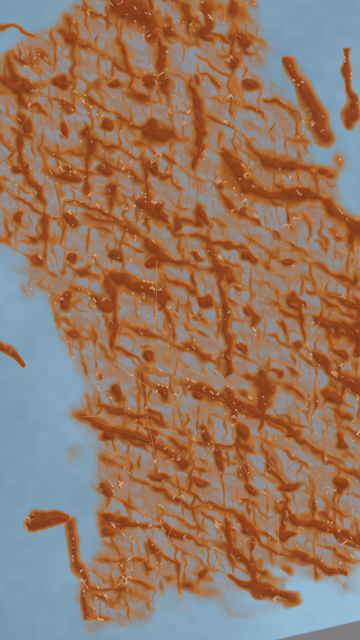
Reproduce this texture procedurally as a WebGL 1 fragment shader.

```glsl
precision highp float;
uniform vec2 u_resolution;

float hash(vec2 p) {
  return fract(sin(dot(p, vec2(127.1, 311.7))) * 43758.5453);
}

float noise(vec2 p) {
  vec2 i = floor(p), f = fract(p);
  f = f * f * (3.0 - 2.0 * f);
  return mix(mix(hash(i), hash(i + vec2(1, 0)), f.x),
             mix(hash(i + vec2(0, 1)), hash(i + vec2(1, 1)), f.x), f.y);
}

float segment(vec2 p, vec2 a, vec2 b) {
  vec2 ab = b - a;
  return length(p - a - ab * clamp(dot(p - a, ab) / dot(ab, ab), 0.0, 1.0));
}

vec2 turn(vec2 p, float angle) {
  float c = cos(angle), s = sin(angle);
  return vec2(c * p.x + s * p.y, c * p.y - s * p.x);
}

// Coverage of the slanted, ragged sheet of strands
float sheet(vec2 p) {
  float left = p.x - 0.125 + 0.16 * smoothstep(0.4, 0.72, p.y);
  float right = 0.38 + 0.55 * (1.0 - p.y) - p.x;
  float bottom = p.y - 0.01 - 0.22 * max(p.x - 0.12, 0.0);
  float top = 0.93 + 0.7 * p.x - p.y;
  float room = min(min(left, right), min(bottom, top));
  return smoothstep(-0.02, 0.04, room + 0.07 * (noise(p * 28.0) - 0.5));
}

// Rows of wavering strands that swell and break along their length
float strands(vec2 p, float angle, float gap, float width, float seed) {
  vec2 q = turn(p, angle);
  q.y += gap * 0.8 * (noise(q * 12.0 + seed) - 0.5);
  q.y += 0.011 * (noise(q * 80.0 + seed) - 0.5);
  float row = floor(q.y / gap);
  float pick = hash(vec2(row, seed));
  float off = (fract(q.y / gap) - 0.5 - 0.3 * (pick - 0.5)) * gap;
  float swell = 0.65 * noise(vec2(q.x * 0.75 / gap + pick * 50.0, row * 7.3 + seed))
              + 0.35 * noise(vec2(q.x * 55.0, row * 3.1 + seed));
  float radius = width * (0.55 + 0.7 * pick) * smoothstep(0.25, 0.8, swell) + 0.0004;
  return max(0.0, 1.0 - abs(off) / radius) * min(1.0, radius / width + 0.1);
}

// Scattered thick drops
float drops(vec2 p) {
  vec2 cell = floor(p / 0.07);
  float pick = hash(cell + 3.0);
  vec2 q = (fract(p / 0.07) - 0.35 - 0.3 * vec2(hash(cell + 8.0), hash(cell + 17.0))) * 0.07;
  q = turn(q, -1.5 * hash(cell + 29.0));
  q += 0.012 * (vec2(noise(p * 70.0), noise(p * 70.0 + 5.0)) - 0.5);
  return step(0.4, pick) * max(0.0, 1.0 - length(q * vec2(0.55, 1.0)) / (0.006 + 0.008 * pick));
}

// A tapering runnel, wide at a and thin at b
float drip(vec2 p, vec2 a, vec2 b, float radius) {
  float along = clamp(dot(p - a, b - a) / dot(b - a, b - a), 0.0, 1.0);
  return max(0.0, 1.0 - segment(p, a, b) / (radius * (1.1 - 0.5 * along)));
}

// Loose pieces lying around the sheet
float drips(vec2 p) {
  p += 0.016 * (vec2(noise(p * 45.0), noise(p * 45.0 + 9.0)) - 0.5);
  float h = drip(p, vec2(0.505, 0.79), vec2(0.455, 0.9), 0.019);
  h = max(h, drip(p, vec2(0.549, 0.81), vec2(0.543, 0.925), 0.012));
  h = max(h, drip(p, vec2(0.0, 0.46), vec2(0.04, 0.435), 0.009));
  h = max(h, 1.5 * drip(p, vec2(0.055, 0.185), vec2(0.1, 0.188), 0.018));
  h = max(h, 0.8 * drip(p, vec2(0.11, 0.18), vec2(0.14, 0.04), 0.015));
  h = max(h, 1.6 * drip(p, vec2(0.556, 0.485), vec2(0.56, 0.45), 0.02));
  h = max(h, drip(p, vec2(0.46, 0.135), vec2(0.54, 0.1), 0.013));
  h = max(h, drip(p, vec2(0.46, 0.062), vec2(0.36, 0.095), 0.014));
  return max(h, 0.7 * drip(p, vec2(0.0, 0.965), vec2(0.055, 0.945), 0.008));
}

float thickness(vec2 p) {
  float heavy = mix(0.6, 1.3, p.y);
  float h = strands(p, -0.42, 0.056, 0.021 * heavy, 1.0);
  h = max(h, 0.9 * strands(p, -1.42, 0.044, 0.014 * heavy, 5.0));
  h = max(h, 0.75 * strands(p, -0.5, 0.024, 0.009, 11.0));
  h = max(h, 0.6 * strands(p, -1.5, 0.019, 0.006, 23.0));
  h = max(h, 0.4 * strands(p, -1.3, 0.012, 0.0035, 31.0));
  h = max(h, 1.4 * drops(p));
  return max(h * sheet(p), drips(p));
}

void main() {
  vec2 p = gl_FragCoord.xy / u_resolution.y;
  float inside = sheet(p);

  // Paper, cool outside and warmer between the strands
  vec3 color = mix(vec3(0.5, 0.63, 0.72), vec3(0.6, 0.75, 0.85),
                   smoothstep(0.15, 0.6, p.x) * (1.0 - smoothstep(0.0, 0.35, p.y)));
  color += 0.06 * (noise(p * 9.0) - 0.5) + 0.025 * (noise(p * 60.0) - 0.5);
  color = mix(color, vec3(0.56, 0.55, 0.57), inside * 0.85);
  color = mix(vec3(0.5, 0.49, 0.5), color, smoothstep(-0.002, 0.002, p.y - 0.23 * (p.x - 0.43)));

  // Translucent amber film
  vec2 grain = turn(p, -0.45) * vec2(38.0, 75.0);
  float film = 0.6 * noise(grain) + 0.4 * noise(grain * 2.3);
  color = mix(color, vec3(0.65, 0.45, 0.31), 0.7 * inside * smoothstep(0.3, 0.75, film));

  // Strands, from pale thin edges to deep red brown
  float h = thickness(p);
  float slope = thickness(p + vec2(0.0015, 0.002)) - h;
  vec3 syrup = mix(vec3(0.68, 0.46, 0.27), vec3(0.68, 0.4, 0.16), smoothstep(0.1, 0.4, h));
  syrup = mix(syrup, vec3(0.54, 0.23, 0.08), smoothstep(0.35, 0.75, h));
  syrup *= 1.0 + 0.15 * (noise(p * 120.0) - 0.5) - clamp(slope * 0.35, -0.1, 0.1);
  color = mix(color, syrup, 0.93 * smoothstep(0.0, 0.38, h));

  // Hair-thin threads
  for (int i = 0; i < 14; i++) {
    float k = float(i);
    vec2 a = vec2(0.15 + 0.38 * hash(vec2(k, 2.0)), 0.12 + 0.6 * hash(vec2(k, 4.0)));
    vec2 b = a + turn(vec2(0.04 + 0.07 * hash(vec2(k, 6.0)), 0.0), 3.1 * hash(vec2(k, 9.0)));
    float thread = 1.0 - smoothstep(0.0002, 0.0017, segment(p, a, b));
    color = mix(color, vec3(0.74, 0.6, 0.44), 0.4 * thread * inside);
  }

  // Wet glints
  float glint = smoothstep(0.72, 0.97, noise(turn(p, -0.9) * vec2(190.0, 240.0)));
  glint *= smoothstep(0.04, 0.3, h) * smoothstep(0.35, 0.7, noise(p * 45.0 + 4.0));
  color = mix(color, vec3(0.86, 0.77, 0.7), 0.6 * glint);
  gl_FragColor = vec4(color, 1.0);
}
```
